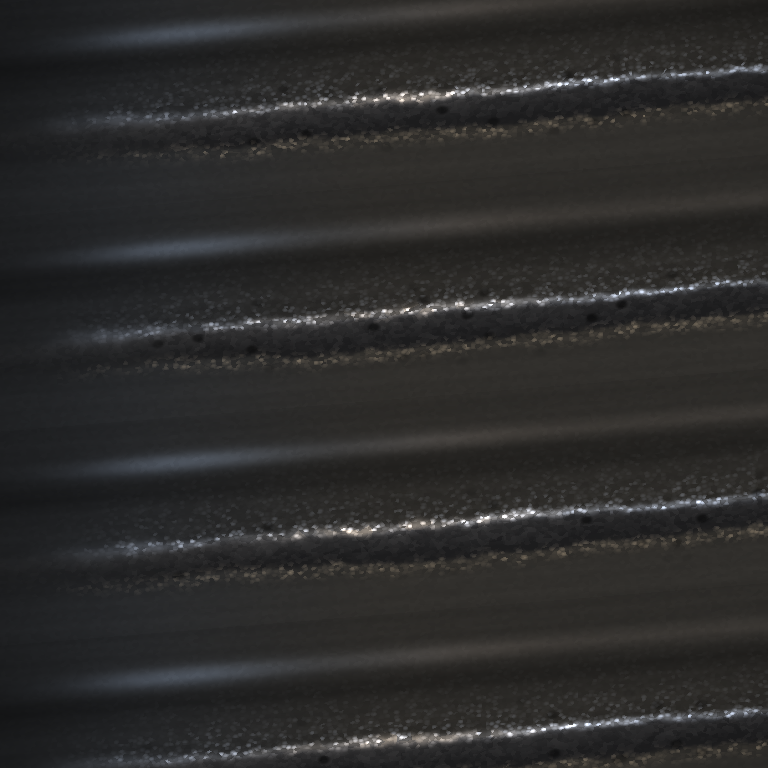
Reproduce this texture procedurally as a Shadertoy shader.

```glsl
// Worn metal ridges seen close up: four tilted, sharp crests with a rough wall below each,
// alternating with out-of-focus lines. Height above the nearest crest drives every band;
// cellular noise adds grain, glints and pits, and layered sines make the edges uneven.

const float PERIOD = 0.279;       // distance between crests
const float SLOPE = 0.082;        // rise of the ridges towards the right
const float FIRST_CREST = 0.031;  // height of the lowest crest at mid width
const float SOFT_LINE = 0.111;    // height of the blurred line above its crest

const vec3 COOL_METAL = vec3(0.150, 0.156, 0.165);
const vec3 WARM_METAL = vec3(0.178, 0.171, 0.160);
const vec3 WALL_DARK = vec3(0.105, 0.105, 0.110);
const vec3 WALL_LIGHT = vec3(0.225, 0.222, 0.225);
const vec3 COOL_GLINT = vec3(0.58, 0.63, 0.72);
const vec3 WARM_GLINT = vec3(0.82, 0.75, 0.68);
const vec3 LEDGE_BROWN = vec3(0.20, 0.175, 0.14);

vec2 hash2(vec2 p) {
    vec3 q = fract(vec3(p.xyx) * vec3(0.1031, 0.1030, 0.0973));
    q += dot(q, q.yzx + 33.33);
    return fract((q.xx + q.yz) * q.zy);
}

// x: distance to the nearest seed, y: random value of that seed
vec2 cellular(vec2 p) {
    vec2 cell = floor(p), f = fract(p);
    vec2 nearest = vec2(8.0, 0.0);
    for (int j = -1; j <= 1; j++) {
        for (int i = -1; i <= 1; i++) {
            vec2 offset = vec2(i, j);
            vec2 seed = hash2(cell + offset + 100.0);
            float dist = length(offset + seed - f);
            if (dist < nearest.x) nearest = vec2(dist, fract(seed.x * 7.3 + seed.y * 3.7));
        }
    }
    return nearest;
}

// Soft bump around a centre
float band(float x, float centre, float width) {
    float t = (x - centre) / width;
    return exp(-t * t);
}

// Uneven edge, different on each row, between about -1 and 1
float wobble(float x, float row) {
    return 0.5 * sin(x * 17.0 + row * 2.1) + 0.3 * sin(x * 53.0 + row * 4.3)
         + 0.2 * sin(x * 127.0 + row * 1.7);
}

// Smooth metal between the crests, with faint drawn streaks
vec3 smoothMetal(float x, float height, float v) {
    vec3 colour = mix(COOL_METAL, WARM_METAL, smoothstep(0.1, 0.55, x));
    float shade = 0.98 - 0.24 * band(height, 0.078, 0.024)
                + 0.09 * band(height, -0.085, 0.035);
    shade += 0.02 * sin(v * 210.0 + 2.0 * sin(x * 3.0)) + 0.012 * sin(v * 477.0 + x * 5.0);
    return colour * shade;
}

// Blurred line, brightest and bluest on the left
vec3 softLine(float x, float height) {
    float light = 0.055 + 0.13 * band(x, 0.24, 0.13) + 0.05 * band(x, 0.56, 0.12);
    vec3 tint = mix(vec3(0.82, 0.94, 1.12), vec3(1.0, 0.90, 0.84), smoothstep(0.25, 0.7, x));
    float bend = 0.005 * (x - 0.5);
    return tint * light * smoothstep(-0.05, 0.2, x) * band(height, SOFT_LINE + bend, 0.0125);
}

void mainImage(out vec4 fragColor, in vec2 fragCoord) {
    vec2 uv = fragCoord / iResolution.xy;
    float x = uv.x;
    float v = uv.y - SLOPE * (x - 0.5) - FIRST_CREST;
    float row = floor((v + 0.11) / PERIOD);
    float height = v - row * PERIOD;
    float focus = smoothstep(0.03, 0.32, x);

    // Surface noise, elongated along the ridges
    vec2 surface = vec2(x, v);
    vec2 grain = cellular(surface * vec2(150.0, 210.0));
    vec2 lump = cellular(surface * vec2(52.0, 85.0) + 17.0);
    vec2 pit = cellular(surface * vec2(26.0, 36.0) + 5.0);
    float glint = pow(grain.y, 3.0) * (1.0 - smoothstep(0.15, 0.75, grain.x));
    float rough = 0.6 * grain.y + 0.4 * lump.y;

    float edge = height - 0.0028 * wobble(x, row) - 0.004 * focus * (lump.x - 0.5);
    float blur = mix(0.012, 0.0025, focus);

    vec3 colour = smoothMetal(x, height, v) + softLine(x, height);
    colour *= 1.0 + 0.06 * (grain.y - 0.5);

    // Rough dark wall below the crest
    float depth = 0.034 + 0.008 * band(x, 0.55, 0.3) + 0.004 * wobble(x * 0.7, row + 5.0);
    float wall = smoothstep(-depth - blur * 2.0, -depth + blur, edge)
               * (1.0 - smoothstep(-blur, blur, edge));
    float wallLight = smoothstep(-depth, 0.0, edge) * mix(0.85, 0.4, x) + 0.55 * (rough - 0.45);
    vec3 wallColour = mix(WALL_DARK, WALL_LIGHT, clamp(wallLight, 0.0, 1.2));
    colour = mix(colour, wallColour, wall * mix(0.3, 0.95, focus));

    // Brown grainy ledge under the wall
    float ledge = band(edge, -depth - 0.007, 0.009) * focus;
    colour += LEDGE_BROWN * ledge * (0.7 * rough * rough + 0.8 * glint);

    // Speckled strip above the crest
    float strip = smoothstep(-0.002, 0.008, edge) * exp(-max(edge, 0.0) / 0.026);
    colour += strip * focus * (0.42 * glint * COOL_GLINT + 0.07 * (rough - 0.4));

    // Dark pits scattered around the crest
    float pitSpot = step(0.86, pit.y) * (1.0 - smoothstep(0.10, 0.28, pit.x));
    colour *= 1.0 - 0.5 * pitSpot * focus * band(height, -0.012, 0.04);

    // Bright crest: broad and blue on the left, thin and glittering on the right
    float thickness = mix(0.012, 0.0045, focus) + 0.002 * band(x, 0.5, 0.15);
    float light = smoothstep(0.02, 0.18, x) * (0.24 + 0.42 * band(x, 0.68, 0.32));
    float sparkle = mix(0.75, 0.35 + 0.65 * rough + 1.1 * glint, focus);
    float warmth = band(x, 0.5, 0.2) * (0.45 + 0.55 * lump.y);
    float patches = 0.85 + 0.3 * wobble(x * 1.6, row + 9.0);
    vec3 crest = mix(COOL_GLINT, WARM_GLINT, warmth) * light * sparkle * patches;
    colour += crest * band(edge, 0.003, thickness) * 1.25;

    // Light falls off at the left side and the far corners
    colour *= mix(0.76, 1.0, smoothstep(-0.05, 0.25, x));
    colour *= 1.0 - 0.16 * smoothstep(0.5, 0.8, length(uv - vec2(0.52, 0.48)));
    fragColor = vec4(clamp(colour, 0.0, 1.0), 1.0);
}
```
